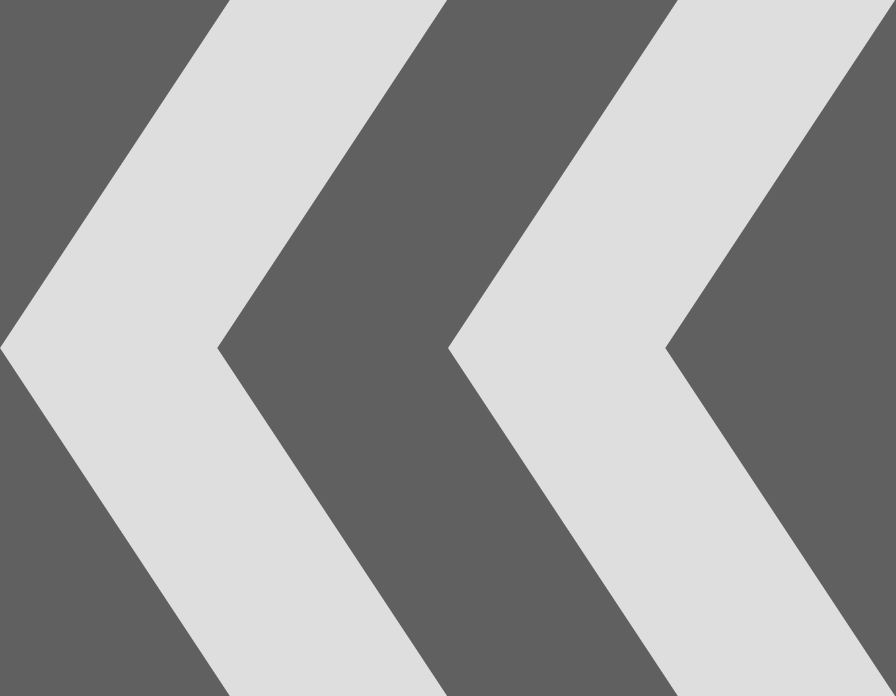
Write a Shadertoy shader that draws this pattern.

```glsl
// Broad light chevrons pointing left on a dark grey ground, two across and one down.

const vec2 REPEATS = vec2(2.0, 1.0);
const float BAND_WIDTH = 0.485;  // light share of one repeat
const float ARM_SHIFT = 0.513;   // sideways run of an arm, in repeats
const vec3 DARK_GREY = vec3(0.378);
const vec3 LIGHT_GREY = vec3(0.872);

// Signed distance along x to a repeating chevron band, positive inside.
float chevronBand(vec2 cell, float width, float shift) {
    float fold = abs(2.0 * fract(cell.y) - 1.0);
    float phase = cell.x - shift * fold;
    float fromCentre = abs(fract(phase - 0.5 * width + 0.5) - 0.5);
    return 0.5 * width - fromCentre;
}

// Coverage of an edge that is one pixel wide.
float coverage(float dist, float pixel) {
    return clamp(dist / pixel + 0.5, 0.0, 1.0);
}

void mainImage(out vec4 fragColor, in vec2 fragCoord) {
    vec2 cell = fragCoord / iResolution.xy * REPEATS;

    // Change of the band distance over one pixel, from the slope of the arms
    vec2 pixelStep = REPEATS / iResolution.xy;
    float pixel = length(pixelStep * vec2(1.0, 2.0 * ARM_SHIFT));

    float band = coverage(chevronBand(cell, BAND_WIDTH, ARM_SHIFT), pixel);
    fragColor = vec4(mix(DARK_GREY, LIGHT_GREY, band), 1.0);
}
```
